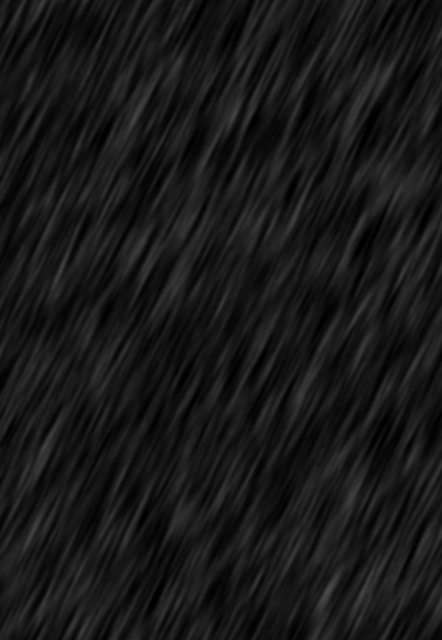
Write a Shadertoy shader that draws this texture.

```glsl
// Dark slanted streaks, like brushed charcoal or heavy rain at night.
// Fine grain noise is averaged along one direction (a motion blur), then
// joined by soft broad patches and faint beading, and mapped to dark greys.

const float SLANT = 1.11;          // streak angle above the horizontal, radians
const float GRAIN_SIZE = 0.0068;   // all sizes are fractions of canvas height
const float HALF_STREAK = 0.045;
const int TAPS = 32;
const float MEAN_GREY = 0.092;
const float GREY_SPREAD = 0.041;

// Integer hash of a lattice cell, giving 0..1.
float hashCell(ivec2 cell, uint seed) {
    uint h = uint(cell.x) * 1597334673u ^ uint(cell.y) * 3812015801u;
    h = (h ^ seed * 2654435769u) * 747796405u + 2891336453u;
    h = ((h >> ((h >> 28u) + 4u)) ^ h) * 277803737u;
    h = (h >> 22u) ^ h;
    return float(h >> 8u) / 16777216.0;
}

// Smooth value noise, centred on zero.
float valueNoise(vec2 p, uint seed) {
    ivec2 cell = ivec2(floor(p));
    vec2 f = fract(p);
    f = f * f * (3.0 - 2.0 * f);
    float low = mix(hashCell(cell, seed), hashCell(cell + ivec2(1, 0), seed), f.x);
    float high = mix(hashCell(cell + ivec2(0, 1), seed),
                     hashCell(cell + ivec2(1, 1), seed), f.x);
    return mix(low, high, f.y) - 0.5;
}

// Grain averaged along a direction, with weights fading toward both ends.
float streakNoise(vec2 p, vec2 direction, float halfLength, float grain, uint seed) {
    float total = 0.0;
    float weightSum = 0.0;
    for (int i = 0; i < TAPS; i++) {
        float t = (float(i) + 0.5) / float(TAPS) * 2.0 - 1.0;
        float weight = 1.0 - t * t;
        total += weight * valueNoise((p + direction * t * halfLength) / grain, seed);
        weightSum += weight;
    }
    return total / weightSum;
}

// Maps a unit-variance signal to grey, with a slightly longer bright tail.
float toneCurve(float signal, float mean, float spread) {
    return mean + spread * (signal + 0.08 * (signal * signal - 1.0));
}

void mainImage(out vec4 fragColor, in vec2 fragCoord) {
    vec2 p = fragCoord / iResolution.y;
    vec2 along = vec2(cos(SLANT), sin(SLANT));
    vec2 across = vec2(along.y, -along.x);
    vec2 slanted = vec2(dot(p, across), dot(p, along));

    // Each layer is scaled by its usual deviation, then weighted.
    float streaks = streakNoise(p, along, HALF_STREAK, GRAIN_SIZE, 1u) / 0.075;
    float patches = valueNoise(slanted / vec2(0.035, 0.07), 2u) / 0.21;
    float beads = valueNoise(slanted / vec2(0.006, 0.009), 3u) / 0.21;
    float signal = 0.95 * streaks + 0.25 * patches + 0.1 * beads;

    float grey = toneCurve(signal, MEAN_GREY, GREY_SPREAD);
    fragColor = vec4(vec3(clamp(grey, 0.0, 1.0)), 1.0);
}
```
